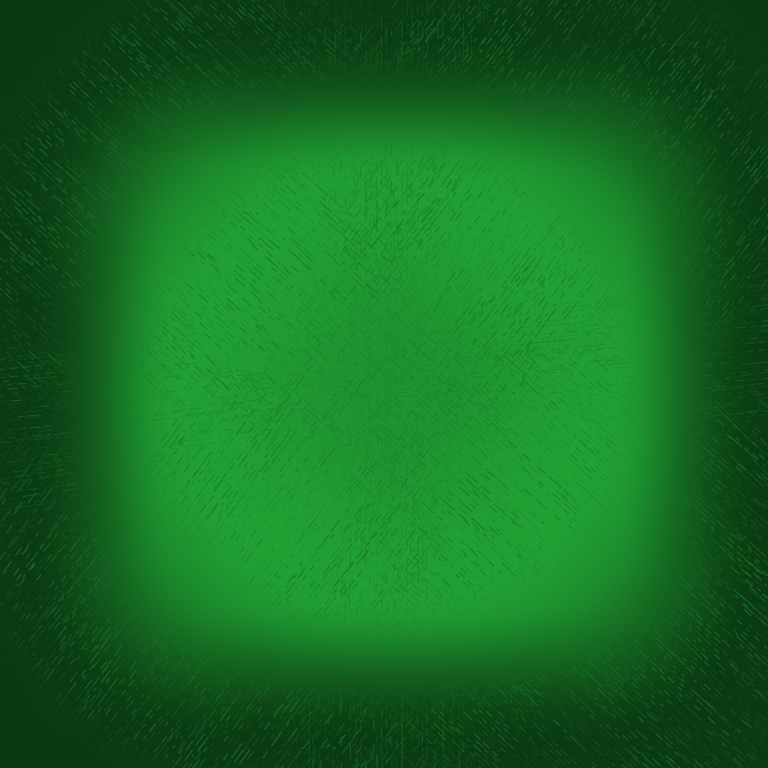
A Shadertoy shader for this background:

```glsl
// Soft green rounded-square glow on dark green, textured with fine radial hatch strokes.

const vec3 DARK_GREEN   = vec3(0.042, 0.225, 0.071);
const vec3 CORE_GREEN   = vec3(0.116, 0.580, 0.186);
const vec3 BRIGHT_GREEN = vec3(0.126, 0.630, 0.200);
const vec3 STROKE_GREEN = vec3(0.090, 0.435, 0.143);

const vec2 GLOW_CENTER = vec2(0.514, 0.494);
const int DIRECTIONS = 4;
const int LAYERS = 2;

float hash(vec2 p) {
    p = fract(p * vec2(0.1031, 0.1137));
    p += dot(p, p.yx + 33.33);
    return fract((p.x + p.y) * p.x * 97.0);
}

float roundedBox(vec2 p, vec2 halfSize, float radius) {
    vec2 d = abs(p) - halfSize + radius;
    return length(max(d, 0.0)) + min(max(d.x, d.y), 0.0) - radius;
}

// Patchy density made of layered sines, in 0..1
float patches(vec2 p) {
    float s = sin(p.x * 23.0 + 2.0 * sin(p.y * 17.0));
    s += sin(p.y * 29.0 - p.x * 13.0 + 1.7);
    s += 0.6 * sin(p.x * 61.0 + p.y * 47.0);
    return 0.5 + s / 5.2;
}

// One random dash per cell along x; runs of cells share a strength, forming broken lines
float dashes(vec2 p, vec2 cell, float seed, float pixel) {
    float row = floor(p.y / cell.y);
    float along = p.x / cell.x + hash(vec2(row + 401.0, seed)) * 7.0;
    vec2 id = vec2(floor(along), row) + 211.0 + seed;
    float run = hash(vec2(floor(along / 6.0) + 307.0 + seed, row + 503.0));
    float halfLength = mix(0.12, 0.49, hash(id + 3.7));
    float x = (abs(fract(along) - 0.5) - halfLength) * cell.x;
    float y = abs(fract(p.y / cell.y) - 0.5) * cell.y;
    float halfWidth = 0.0008;
    float across = 1.0 - smoothstep(max(halfWidth - 0.5 * pixel, 0.0), halfWidth + 0.5 * pixel, y);
    float ends = 1.0 - smoothstep(-pixel, pixel, x);
    float strength = smoothstep(0.0, 0.7, hash(id + 17.3)) * smoothstep(0.1, 0.7, run);
    return across * ends * strength;
}

// Parallel hatch groups, each kept to the sectors it points along
float radialHatch(vec2 p, float pixel) {
    float angles[DIRECTIONS] = float[](0.12, 0.92, 1.5708, 2.40);
    float spreads[DIRECTIONS] = float[](0.16, 0.54, 0.19, 0.54);
    float weights[DIRECTIONS] = float[](0.75, 1.0, 0.75, 1.0);
    float radius = length(p);
    float ink = 0.0;
    for (int i = 0; i < DIRECTIONS; i++) {
        for (int j = 0; j < LAYERS; j++) {
            float layer = float(j);
            float seed = float(i) * 13.0 + layer * 5.0;
            float angle = angles[i] + (i == 2 ? 0.0 : (layer - 0.5) * 0.05);
            vec2 dir = vec2(cos(angle), sin(angle));
            vec2 q = vec2(dot(p, dir), dir.x * p.y - dir.y * p.x);
            float offAxis = abs(q.y) / (radius + 0.09);
            float sector = 1.0 - smoothstep(spreads[i] - 0.07, spreads[i] + 0.12, offAxis);
            vec2 cell = vec2(0.016 + 0.009 * layer, 0.0053 + 0.0014 * layer);
            float density = mix(0.45, 1.0, smoothstep(0.2, 0.65, patches(p + seed)));
            ink = max(ink, dashes(q, cell, seed, pixel) * sector * density * weights[i]);
        }
    }
    return ink;
}

// Strokes fill a central disc and an outer ring, leaving a clean band between
float strokeZones(vec2 p) {
    float r = length(p);
    vec2 dir = p / max(r, 0.001);
    float inner = mix(0.50, 0.72, smoothstep(0.05, 0.22, r));
    inner *= 1.0 - smoothstep(0.27, 0.36, r);
    float limit = 0.61 + 0.10 * smoothstep(0.5, 0.95, dot(dir, vec2(0.707, -0.707)));
    limit += 0.05 * smoothstep(0.8, 1.0, dot(dir, vec2(0.707, 0.707)));
    limit -= 0.08 * smoothstep(0.9, 1.0, dir.y);
    float outer = smoothstep(0.38, 0.44, r) * (1.0 - smoothstep(limit - 0.08, limit + 0.02, r));
    return inner + 0.9 * outer;
}

void mainImage(out vec4 fragColor, in vec2 fragCoord) {
    float side = min(iResolution.x, iResolution.y);
    vec2 uv = (fragCoord - 0.5 * iResolution.xy) / side + 0.5;
    float pixel = 1.0 / side;

    // Glow: blurred square outside, dimming radially around a round bright inside
    vec2 g = uv - GLOW_CENTER;
    float r = length(g);
    float edge = roundedBox(g, vec2(0.398, 0.382), 0.17);
    float glow = 1.0 - smoothstep(-0.11, 0.09, edge);
    glow *= mix(1.0, 0.60, smoothstep(0.27, 0.46, r));
    vec3 inside = mix(CORE_GREEN, BRIGHT_GREEN, smoothstep(0.04, 0.25, r));
    vec3 color = mix(DARK_GREEN, inside, glow);

    // Hatch strokes: darker than the glow, lighter than the surround
    vec2 p = uv - 0.5;
    color = mix(color, STROKE_GREEN, radialHatch(p, pixel) * strokeZones(p));

    fragColor = vec4(color, 1.0);
}
```
